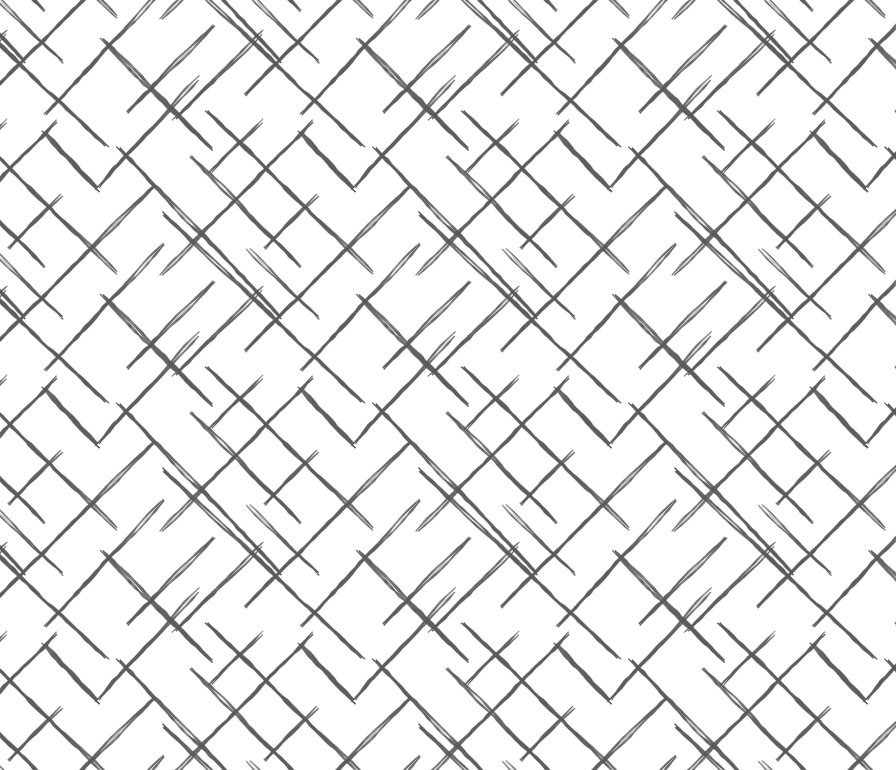
A WebGL 1 fragment shader for this pattern:

```glsl
precision highp float;
// Loose lattice of grey dry-brush strokes crossing on both diagonals of white paper.
// One square tile holds fifteen strokes that wrap over its borders; each is a wobbling
// segment with tapered, forked ends and a worn stretch where it splits in two hairs.

uniform vec2 u_resolution;

#define REPEATS_DOWN 3.007             // tiles over the canvas height
#define TILE_ANCHOR vec2(0.388, 0.3333) // tile corner from top left, in heights
#define INK vec3(0.345)
#define PAPER vec3(1.0)
#define HALF_WIDTH 0.0066              // of a stroke, in tiles
#define WOBBLE 0.0055
#define EDGE_ROUGHNESS 0.55
#define SPLIT_GAP 0.0075               // half distance between split hairs
#define SPLIT_LENGTH 0.12
#define TAPER_LENGTH 0.07
#define EDGE_SOFTNESS 0.8              // in pixels

float hash(float n) {
  return fract(sin(n * 12.9898) * 43758.547);
}

float noise(float x) {
  float cell = floor(x);
  float f = fract(x);
  return mix(hash(cell), hash(cell + 1.0), f * f * (3.0 - 2.0 * f));
}

// Share of paper left bare by one stroke; ends = start and end point in tiles,
// wornAt = place of the split along the stroke, from 0 to 1.
float bareAfter(vec2 p, vec4 ends, float weight, float wornAt) {
  vec2 span = ends.zw - ends.xy;
  float len = length(span);
  vec2 dir = span / len;
  float seed = floor(dot(ends, vec4(131.0, 71.0, 37.0, 97.0)));

  // Nearest wrapped copy, as distance along and across the stroke
  vec2 d = p - 0.5 * (ends.xy + ends.zw);
  d -= floor(d + 0.5);
  float along = dot(d, dir) + 0.5 * len;
  float across = d.x * dir.y - d.y * dir.x;
  across += WOBBLE * (noise(along * 8.0 + seed) - 0.5);

  // Worn stretch and forked tips push the two hairs apart
  float side = across < 0.0 ? 0.0 : 17.0;
  float fromWorn = (along - wornAt * len) / SPLIT_LENGTH;
  float worn = exp(-fromWorn * fromWorn);
  float patchy = smoothstep(0.6, 0.9, noise(along * 13.0 + seed + 41.0));
  float toEnd = min(along, len - along);
  float fork = 0.5 * (1.0 - smoothstep(0.0, 0.05, toEnd));
  float split = max(max(worn, 0.5 * patchy), fork);

  // Hair width: rough edges, thin pointed ends of uneven length
  float rough = noise(along * 38.0 + seed + side) - 0.5;
  float taper = smoothstep(-0.02, TAPER_LENGTH, toEnd);
  float halfWidth = HALF_WIDTH * weight * (1.0 + EDGE_ROUGHNESS * rough);
  halfWidth *= mix(0.4, 1.0, taper) * (1.0 - 0.42 * split);
  float gap = SPLIT_GAP * split * mix(0.7, 1.1, noise(along * 17.0 + seed));
  float tip = -toEnd + 0.025 * (hash(seed + side) - 0.4);

  float soft = EDGE_SOFTNESS * REPEATS_DOWN / u_resolution.y;
  float hair = max(abs(abs(across) - gap) - halfWidth, tip);
  float core = max(abs(across) - gap, tip);
  float ink = 1.0 - smoothstep(-soft, soft, hair);
  ink *= 1.0 - 0.25 * worn * noise(along * 50.0 + seed + side);
  float streak = 0.45 * split * noise(along * 24.0 + seed + 5.0);
  ink = max(ink, streak * (1.0 - smoothstep(-soft, soft, core)));
  return 1.0 - 0.97 * ink;
}

// Strokes climbing to the right
float risingStrokes(vec2 p) {
  float bare = bareAfter(p, vec4(0.006, 0.447, 0.477, -0.052), 1.0, 0.82);
  bare *= bareAfter(p, vec4(0.207, 0.738, 0.614, 0.295), 1.0, 0.86);
  bare *= bareAfter(p, vec4(0.462, 1.072, 1.054, 0.471), 0.95, 0.12);
  bare *= bareAfter(p, vec4(0.647, 0.675, 0.866, 0.465), 0.9, 1.1);
  bare *= bareAfter(p, vec4(0.863, 0.972, 1.078, 0.757), 0.95, 1.1);
  bare *= bareAfter(p, vec4(0.325, 0.441, 0.672, 0.091), 1.0, 0.65);
  bare *= bareAfter(p, vec4(0.511, 0.465, 0.860, 0.122), 1.0, 0.8);
  bare *= bareAfter(p, vec4(0.784, 0.374, 1.446, -0.286), 1.0, 0.77);
  return bare;
}

// Strokes falling to the right
float fallingStrokes(vec2 p) {
  float bare = bareAfter(p, vec4(0.231, 0.152, 0.660, 0.577), 1.35, 0.3);
  bare *= bareAfter(p, vec4(0.465, 0.824, 1.255, 1.577), 1.05, 0.25);
  bare *= bareAfter(p, vec4(0.289, 0.568, 0.936, 1.240), 1.1, 0.4);
  bare *= bareAfter(p, vec4(0.796, -0.037, 1.085, 0.247), 0.8, 0.15);
  bare *= bareAfter(p, vec4(0.577, 0.608, 1.009, 1.040), 1.15, 0.28);
  bare *= bareAfter(p, vec4(0.635, 0.426, 1.294, 1.067), 1.05, 0.9);
  bare *= bareAfter(p, vec4(0.003, 0.514, 0.220, 0.738), 1.4, -0.3);
  return bare;
}

void main() {
  vec2 fromTop = vec2(gl_FragCoord.x, u_resolution.y - gl_FragCoord.y) / u_resolution.y;
  vec2 p = fract((fromTop - TILE_ANCHOR) * REPEATS_DOWN);
  float bare = risingStrokes(p) * fallingStrokes(p);
  gl_FragColor = vec4(mix(INK, PAPER, bare), 1.0);
}
```
